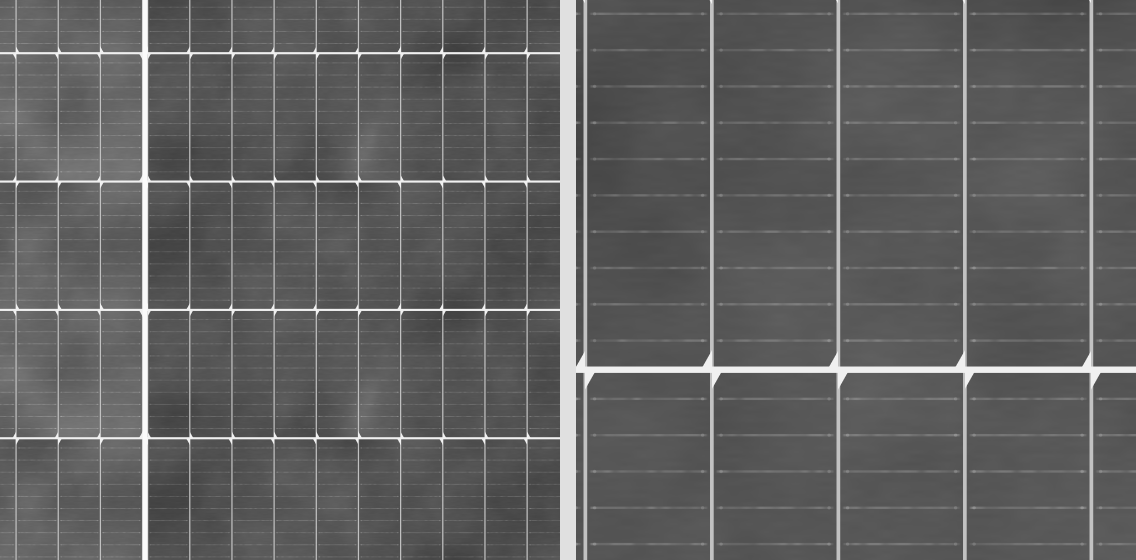
Left, the full canvas; right, a detail of the centre.
A WebGL 2 fragment shader for this texture:

```glsl
#version 300 es
precision highp float;
// Grey solar panels: tall cells with chamfered corners, fine busbars and a wide white gap.
uniform vec2 u_resolution;
out vec4 fragColor;

float hash(vec2 p) {
    vec3 q = fract(vec3(p.xyx) * 0.1031);
    q += dot(q, q.yzx + 33.33);
    return fract((q.x + q.y) * q.z);
}

// Value noise whose lattice wraps vertically after rows steps
float noise(vec2 p, float rows) {
    vec2 i = floor(p), f = fract(p);
    f = f * f * (3.0 - 2.0 * f);
    float y0 = mod(i.y, rows), y1 = mod(i.y + 1.0, rows);
    return mix(mix(hash(vec2(i.x, y0)), hash(vec2(i.x + 1.0, y0)), f.x),
               mix(hash(vec2(i.x, y1)), hash(vec2(i.x + 1.0, y1)), f.x), f.y);
}

float clouds(vec2 p, float rows) {
    float sum = 0.0, weight = 0.5;
    for (int i = 0; i < 4; i++) {
        sum += weight * noise(p, rows);
        p = p * 2.0 + vec2(17.0, 0.0);
        rows *= 2.0;
        weight *= 0.5;
    }
    return sum;
}

// Smooth coverage of a line from the distance to its centre
float band(float dist, float halfWidth, float px) {
    return clamp((halfWidth - dist) / px + 0.5, 0.0, 1.0);
}

void main() {
    vec2 uv = gl_FragCoord.xy / u_resolution;
    float px = 1.0 / min(u_resolution.x, u_resolution.y);

    // Cells are mirrored about the wide gap
    const vec2 cellSize = vec2(0.0753, 0.2292);
    float gapDist = abs(uv.x - 0.2591);
    float side = step(0.2591, uv.x);
    vec2 grid = vec2(gapDist - 0.0045, uv.y - 0.2174) / cellSize;
    vec2 cell = floor(grid), local = fract(grid);
    vec2 edge = min(local, 1.0 - local) * cellSize;

    // Base tone: lighter left panel, soft fall-off to the right
    float tone = mix(0.375, 0.305, side);
    tone += side * 0.025 * exp(-pow((uv.x - 0.56) / 0.17, 2.0));
    tone += 0.012 * (hash(cell + side * 31.0) - 0.5);

    // Cloudy reflections repeat every second row of cells
    float pair = grid.y * 0.5;
    float haze = clouds(vec2(uv.x * 9.0 - fract(pair) * 0.6, pair * 4.0), 4.0);
    tone += 0.17 * (haze - 0.47);
    vec2 glow = vec2(uv.x - 0.655, (fract(pair) - 0.13) * 0.4584);
    glow = mat2(0.88, 0.47, -0.47, 0.88) * glow;
    tone += 0.055 * exp(-pow(glow.x / 0.022, 2.0) - pow(glow.y / 0.075, 2.0));
    tone += (1.0 - side) * 0.04 * exp(-pow((fract(pair) - 0.08) / 0.14, 2.0));
    tone -= side * 0.035 * exp(-pow((uv.x - 0.29) / 0.05, 2.0)
                               - pow((fract(pair) - 0.06) / 0.12, 2.0));

    // Fine horizontal grain
    tone += 0.014 * (noise(uv * vec2(110.0, 420.0), 4096.0) - 0.5);

    // Ten faint broken busbars per cell, with small pads at both ends
    float bar = (local.y - 0.0756) / 0.0943;
    float nearest = clamp(floor(bar + 0.5), 0.0, 9.0);
    float barDist = abs(bar - nearest) * 0.0943 * cellSize.y;
    float dash = noise(vec2(uv.x * 230.0, nearest + cell.y * 13.0 + 60.0), 4096.0);
    float inside = smoothstep(0.002, 0.004, edge.x);
    tone += band(barDist, 0.0007, px) * inside * (0.05 + 0.09 * dash);
    tone += band(length(vec2(edge.x - 0.0055, barDist)), 0.0010, px) * 0.09;

    // Thin lines between columns, stronger lines between rows
    tone = mix(tone, 0.76, band(edge.x, 0.0011, px));
    tone = mix(tone, 0.94, band(edge.y, 0.0019, px));

    // Chamfered corners change side from row to row
    float cornerX = mix(local.x, 1.0 - local.x, mod(cell.y, 2.0)) * cellSize.x;
    float slope = (cornerX / 0.0065 + edge.y / 0.0115 - 1.0) * 0.0057;
    tone = mix(tone, 0.94, band(slope, 0.0, px));

    // Wide gap between the two panels
    tone = mix(tone, 0.98, band(gapDist, 0.0044, px));
    fragColor = vec4(vec3(tone), 1.0);
}
```
